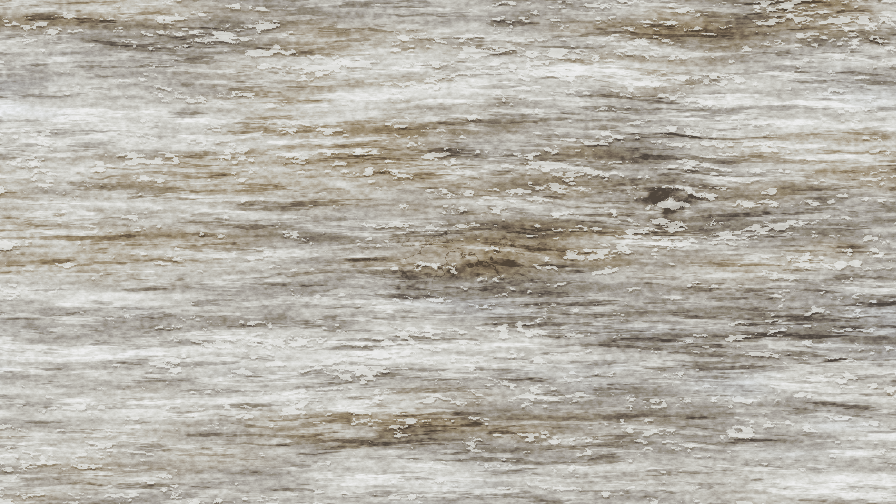
This texture is drawn by a WebGL 1 fragment shader. Its source:

```glsl
precision highp float;
// Weathered, whitewashed timber with a horizontal grain. Stretched noise layers
// add up to one paint tone, which a colour ramp turns from bare wood to limewash;
// soft stains, knots, crisp broken paint and thin cracks are laid over that tone.
uniform vec2 u_resolution;

const vec3 BARK  = vec3(0.31, 0.28, 0.25);
const vec3 UMBER = vec3(0.46, 0.42, 0.38);
const vec3 TAUPE = vec3(0.56, 0.53, 0.47);
const vec3 ASH   = vec3(0.64, 0.62, 0.595);
const vec3 LINEN = vec3(0.74, 0.73, 0.70);
const vec3 CHALK = vec3(0.84, 0.84, 0.82);
const vec3 LIME  = vec3(0.93, 0.93, 0.93);
const vec3 OCHRE = vec3(1.04, 0.98, 0.86);
const vec3 SLATE = vec3(0.985, 1.0, 1.03);

float hash(vec2 p) {
  vec3 q = fract(p.xyx * 0.1031);
  q += dot(q, q.yzx + 33.33);
  return fract((q.x + q.y) * q.z);
}

float noise(vec2 p) {
  vec2 cell = floor(p), f = fract(p);
  f = f * f * (3.0 - 2.0 * f);
  float low = mix(hash(cell), hash(cell + vec2(1.0, 0.0)), f.x);
  float high = mix(hash(cell + vec2(0.0, 1.0)), hash(cell + 1.0), f.x);
  return mix(low, high, f.y);
}

// Fractal noise centred on zero with a spread near one
float fbm(vec2 p) {
  float sum = 0.0, gain = 1.0;
  for (int i = 0; i < 5; i++) {
    sum += gain * (noise(p) - 0.5);
    p = p * 2.03 + vec2(17.3, 9.1);
    gain *= 0.55;
  }
  return sum * 4.0;
}

// Soft elliptical spot
float spot(vec2 p, vec2 centre, vec2 size) {
  vec2 d = (p - centre) / size;
  return exp(-dot(d, d));
}

float linear(float a, float b, float x) {
  return clamp((x - a) / (b - a), 0.0, 1.0);
}

vec3 paintRamp(float tone) {
  vec3 c = mix(BARK, UMBER, linear(-2.3, -1.6, tone));
  c = mix(c, TAUPE, linear(-1.6, -1.06, tone));
  c = mix(c, ASH, linear(-1.06, -0.5, tone));
  c = mix(c, LINEN, linear(-0.5, 0.18, tone));
  c = mix(c, CHALK, linear(0.18, 1.08, tone));
  return mix(c, LIME, linear(1.08, 2.1, tone));
}

// Small ragged chips and dashes of paint, denser where cover is high
float flakes(vec2 p, float cover) {
  float chip = 0.7 * fbm(p * vec2(15.0, 75.0)) + 0.6 * fbm(p * vec2(60.0, 140.0) + 40.0);
  return smoothstep(1.0, 1.4, chip + cover);
}

// Thin wavering crack, tapered at both ends
float crack(vec2 p, vec2 centre, float halfLength, float width) {
  float along = (p.x - centre.x) / halfLength;
  float bend = 0.02 * (noise(vec2(p.x * 7.0, centre.y * 91.0)) - 0.5)
             + 0.006 * (noise(vec2(p.x * 45.0, centre.x * 57.0)) - 0.5);
  float taper = max(1.0 - along * along, 0.0);
  return taper * (1.0 - smoothstep(0.2, 1.0, abs(p.y - centre.y - bend) / width));
}

void main() {
  vec2 p = gl_FragCoord.xy / u_resolution.y;
  vec2 knot = vec2(1.33, 0.60), scar = vec2(0.90, 0.465);
  // Nearly straight grain, parted a little around the knots
  vec2 g = p + vec2(0.0, 0.006 * fbm(p * vec2(1.3, 2.0) + 5.0));
  g.y -= 0.4 * (p.y - knot.y) * spot(p, knot, vec2(0.10, 0.06));
  g.y -= 0.4 * (p.y - scar.y) * spot(p, scar, vec2(0.18, 0.06));
  // Broad worn and limewashed zones
  vec2 s = p + vec2(0.09, 0.018) * fbm(p * vec2(4.0, 18.0) + 71.0);
  float top = spot(s, vec2(1.5, 0.96), vec2(0.5, 0.10)) + 0.75 * spot(s, vec2(0.35, 0.92), vec2(0.5, 0.06));
  float middle = spot(s, vec2(1.0, 0.68), vec2(0.33, 0.055)) + 0.9 * spot(s, vec2(1.0, 0.51), vec2(0.3, 0.05));
  float right = 0.8 * spot(s, vec2(1.62, 0.57), vec2(0.35, 0.09)) + spot(s, vec2(1.55, 0.33), vec2(0.32, 0.06));
  float lower = 0.85 * spot(s, vec2(1.25, 0.17), vec2(0.45, 0.07));
  float worn = top + middle + right + lower;
  float washed = spot(s, vec2(0.3, 0.58), vec2(0.5, 0.16)) + 0.7 * spot(s, vec2(1.45, 0.77), vec2(0.4, 0.06));
  // Grain from wide bands down to fine fibres
  float tone = 0.12 - 1.15 * worn + 0.5 * washed;
  tone += 0.34 * fbm(g * vec2(1.3, 8.0)) + 0.32 * fbm(g * vec2(4.0, 42.0) + 13.0);
  tone += 0.22 * fbm(g * vec2(16.0, 130.0) + 29.0) + 0.22 * fbm(p * vec2(110.0, 180.0));
  // Sparse crisp pores and dry brush strokes
  tone -= 0.95 * smoothstep(0.9, 1.5, fbm(g * vec2(10.0, 105.0) + 47.0));
  tone += 0.75 * smoothstep(0.85, 1.3, fbm(g * vec2(7.0, 85.0) + 83.0));
  // Knots and crazed paint around the scar
  float ragged = 0.7 + 0.5 * fbm(p * vec2(30.0, 55.0) + 3.0);
  tone -= 2.3 * ragged * spot(p, knot, vec2(0.05, 0.035));
  tone -= 0.7 * ragged * spot(s, scar, vec2(0.09, 0.03));
  float crazing = 1.0 - smoothstep(0.0, 0.3, abs(fbm(g * vec2(22.0, 55.0) + 60.0)));
  tone -= 1.4 * crazing * spot(p, scar + vec2(0.0, 0.025), vec2(0.18, 0.05));
  // Raised chips with a dark lower lip
  float cover = 0.5 * min(worn, 1.0) - 0.4 + 0.35 * fbm(p * vec2(1.5, 9.0) + 90.0);
  cover += 0.6 * spot(p, scar, vec2(0.14, 0.04));
  float chip = flakes(g, cover);
  float lip = max(flakes(g + vec2(-0.001, 0.004), cover) - chip, 0.0);
  tone = mix(tone, 1.4 + 0.35 * tone, 0.85 * chip) - 0.6 * lip;
  // Cracks that follow the grain
  float split = crack(p, vec2(1.38, 0.735), 0.20, 0.004) + crack(p, vec2(0.73, 0.495), 0.06, 0.006);
  for (int i = 0; i < 14; i++) {
    float id = float(i) + 1.0;
    vec2 centre = vec2(1.78 * hash(vec2(id, 2.7)), hash(vec2(id, 8.3)));
    split += 0.6 * crack(g, centre, 0.03 + 0.08 * hash(vec2(id, 5.1)), 0.003);
  }
  tone -= 1.9 * min(split, 1.0);
  // Ochre wood and cool grey wash
  float hue = 0.7 * fbm(p * vec2(1.4, 6.0) + 33.0) + 0.9 * top * smoothstep(0.8, 1.5, p.x) + 0.7 * lower;
  float bare = 1.0 - smoothstep(-1.2, 0.8, tone);
  vec3 color = paintRamp(tone) * mix(vec3(1.0), OCHRE, bare * smoothstep(0.2, 1.6, hue));
  gl_FragColor = vec4(color * mix(vec3(1.0), SLATE, smoothstep(0.2, 1.5, -hue)), 1.0);
}
```
